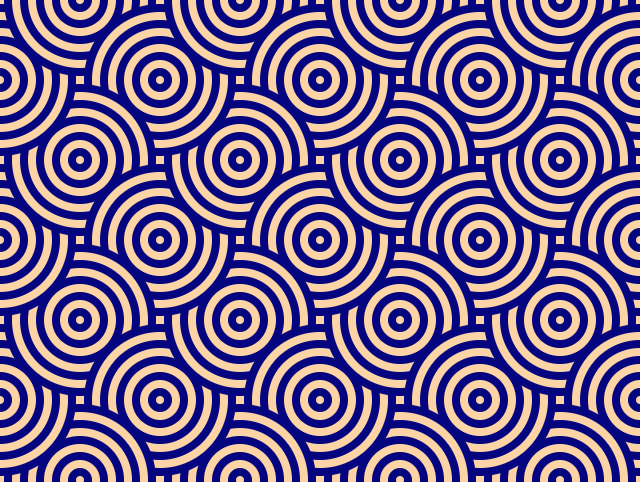
Write a WebGL 2 fragment shader that draws this pattern.

```glsl
#version 300 es
precision highp float;

#define REPEATS_ACROSS 4.0
#define RING_PITCH 0.1
#define RING_HALF_WIDTH 0.025
#define LAST_RING 4.0
#define DISC_RADIUS 0.475
#define NAVY vec3(0.02, 0.02, 0.50)
#define CREAM vec3(0.99, 0.83, 0.65)

uniform vec2 u_resolution;
out vec4 fragColor;

// Coverage of a shape from its signed distance, one pixel soft
float coverage(float dist, float pixel) {
    return clamp(0.5 - dist / pixel, 0.0, 1.0);
}

// Centre closest to p on a unit square lattice
vec2 nearestCentre(vec2 p, vec2 offset) {
    return floor(p - offset + 0.5) + offset;
}

// Navy disc with a cream dot and concentric cream rings
vec3 layDisc(vec3 below, vec2 fromCentre, float pixel) {
    float r = length(fromCentre);
    float ring = min(floor(r / RING_PITCH + 0.5), LAST_RING);
    float ringDist = abs(r - ring * RING_PITCH) - RING_HALF_WIDTH;
    vec3 disc = mix(NAVY, CREAM, coverage(ringDist, pixel));
    return mix(below, disc, coverage(r - DISC_RADIUS, pixel));
}

void main() {
    // One unit is one repeat, measured from the top left corner
    float pixel = REPEATS_ACROSS / u_resolution.x;
    vec2 p = (gl_FragCoord.xy - vec2(0.0, u_resolution.y)) * pixel;

    // Two interleaved lattices of discs; only diagonal neighbours overlap
    vec2 centreA = nearestCentre(p, vec2(0.0, 0.5));
    vec2 centreB = nearestCentre(p, vec2(0.5, 0.0));

    // A lies over B along falling diagonals, under it along rising ones
    vec2 link = centreB - centreA;
    bool aOnTop = link.x * link.y < 0.0;
    vec2 upper = aOnTop ? centreA : centreB;
    vec2 lower = aOnTop ? centreB : centreA;

    // Cream ground shows as small squares between the discs
    vec3 colour = layDisc(CREAM, p - lower, pixel);
    colour = layDisc(colour, p - upper, pixel);
    fragColor = vec4(colour, 1.0);
}
```
